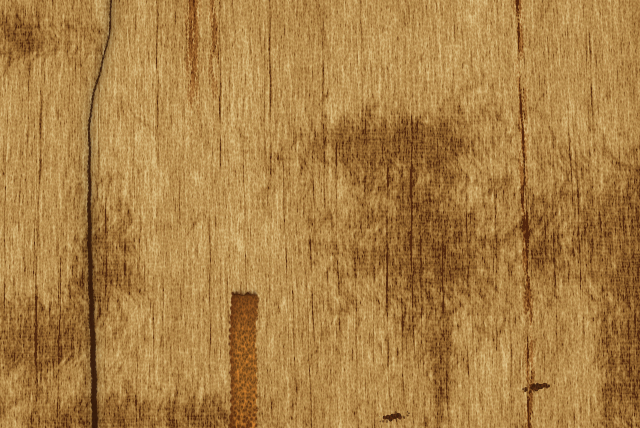
A Shadertoy shader for this texture:

```glsl
#define BASE_TONE 4.1
#define GRAIN 1.75
#define STAIN_DEPTH 2.3
#define SAW_MARKS 0.9
#define PORE_DEPTH 1.3
#define CRACK_COUNT 60
#define CRACK_DEPTH 3.0
#define RUST_DEPTH 1.9
#define LEAN 0.03
#define DEEP_BROWN vec3(0.20, 0.09, 0.03)
#define RAW_ORANGE vec3(0.66, 0.41, 0.15)

// Wood tones from dark to pale
const vec3 WOOD[7] = vec3[7](
    vec3(0.32, 0.16, 0.06), vec3(0.48, 0.31, 0.13), vec3(0.59, 0.41, 0.19),
    vec3(0.68, 0.51, 0.27), vec3(0.75, 0.59, 0.34), vec3(0.82, 0.69, 0.45),
    vec3(0.88, 0.77, 0.54));

// Stain ellipses: centre, radii
const vec4 STAINS[9] = vec4[9](
    vec4(0.95, 0.44, 0.22, 0.24), vec4(1.44, 0.46, 0.24, 0.20),
    vec4(0.04, 0.20, 0.26, 0.12), vec4(0.24, 0.43, 0.08, 0.15),
    vec4(1.50, 0.12, 0.10, 0.20), vec4(1.03, 0.12, 0.03, 0.18),
    vec4(0.90, 0.67, 0.22, 0.06), vec4(0.06, 0.91, 0.14, 0.07),
    vec4(0.30, 0.02, 0.34, 0.06));

vec2 hash2(vec2 p) {
    vec3 a = fract(p.xyx * vec3(0.1031, 0.1030, 0.0973));
    a += dot(a, a.yzx + 33.33);
    return fract((a.xx + a.yz) * a.zy);
}

// Distance to the nearest scattered cell point
float cell(vec2 p) {
    vec2 id = floor(p), f = fract(p);
    float d = 2.0;
    for (int y = -1; y <= 1; y++)
        for (int x = -1; x <= 1; x++) {
            vec2 o = vec2(x, y);
            vec2 r = o + hash2(id + o + 71.0) - f;
            d = min(d, dot(r, r));
        }
    return sqrt(d);
}

float ramp(float edge, float soft, float x) {
    return smoothstep(edge - soft, edge + soft, x);
}

// Thin, broken split with tapered ends
float crack(vec2 p, float x, float lo, float hi, float width, float seed) {
    x += 0.002 * sin(p.y * 8.0 + seed) + 0.0009 * sin(p.y * 37.0 + seed * 2.0);
    float taper = smoothstep(lo, lo + 0.12, p.y) * (1.0 - smoothstep(hi - 0.12, hi, p.y));
    float broken = 0.7 + 0.3 * sin(p.y * 29.0 + seed * 5.0 + 2.0 * sin(p.y * 17.0 + seed));
    float line = 1.0 - smoothstep(0.0, width * broken + 0.8 / iResolution.y, abs(p.x - x));
    return taper * broken * line;
}

// Small torn hollow
float chip(vec2 p, vec2 centre, float rough) {
    vec2 d = (p - centre) / vec2(0.030, 0.009);
    d.y -= 0.6 * d.x;
    return 1.0 - ramp(0.9, 0.25, length(d) + 1.2 * (rough - 0.4));
}

vec3 woodColour(float tone) {
    tone = clamp(tone, 0.0, 5.999);
    int i = int(tone);
    return mix(WOOD[i], WOOD[i + 1], fract(tone));
}

void mainImage(out vec4 fragColor, in vec2 fragCoord) {
    vec2 p = fragCoord / iResolution.y;
    vec2 q = p;
    q.x += (p.y - 0.5) * LEAN * (p.x - 0.3) + 0.003 * sin(p.y * 5.0 + p.x * 7.0);

    // Fibres, pores, hairlines and broad bands
    float speck = cell(q * vec2(240.0, 130.0));
    float streak = cell(q * vec2(120.0, 7.0));
    float fibre = 0.9 * streak + cell(q * vec2(200.0, 24.0) + 9.0) + 1.1 * speck - 1.38;
    float pore = 1.0 - smoothstep(0.06, 0.22, cell(q * vec2(120.0, 32.0) + 40.0));
    float hairline = 1.0 - smoothstep(0.04, 0.13, cell(q * vec2(50.0, 5.0) + 23.0));
    float tone = BASE_TONE + GRAIN * fibre - PORE_DEPTH * max(pore, 1.2 * hairline);
    tone += 0.18 * sin(q.x * 23.0 + 1.0) + 0.14 * sin(q.x * 57.0 + sin(q.y * 3.0));
    tone += 0.22 * sin(p.x * 5.0 + 3.0 * sin(p.y * 2.3)) * sin(p.y * 6.0 + 2.0 * p.x);

    // Mottled stains with crosswise saw marks
    vec2 w = q + 0.02 * sin(q.yx * vec2(19.0, 23.0)) + 0.008 * sin(q.yx * 61.0);
    float mottle = 0.35 * cell(w * vec2(9.0, 5.0)) + 0.35 * cell(w * vec2(31.0, 17.0))
                 + 0.45 * cell(w * vec2(90.0, 38.0));
    float blot = 0.0;
    for (int i = 0; i < 9; i++) {
        vec2 d = (p - STAINS[i].xy) / STAINS[i].zw;
        blot += 0.9 * exp(-dot(d, d));
    }
    float stain = smoothstep(0.1, 1.05, blot + 1.5 * (mottle - 0.5));
    float saw = cell(q * vec2(8.0, 165.0) + 0.3 * sin(q.x * 31.0)) - 0.45;
    tone += SAW_MARKS * saw * (0.2 + stain) - STAIN_DEPTH * stain;
    vec2 edge = (p - vec2(0.75, 0.5)) / vec2(0.75, 0.5);
    tone -= 0.3 * dot(edge * edge, edge * edge);

    // Rusty streaks and the long brown seam
    float dash = cell(q * vec2(110.0, 13.0) + 5.0);
    float rustZone = smoothstep(0.60, 0.90, p.y)
        * (exp(-pow((q.x - 0.455) / 0.018, 2.0)) + 0.7 * exp(-pow((q.x - 0.505) / 0.014, 2.0)));
    float seam = exp(-pow((q.x - 1.225 - 0.003 * sin(p.y * 9.0)) / 0.011, 2.0));
    float rust = ramp(0.58, 0.25, rustZone + 0.75 * seam + 1.4 * (0.42 - dash) + 0.5 * (0.45 - speck));
    rust *= min(1.0, 1.2 * (rustZone + seam));
    tone -= RUST_DEPTH * rust;

    // Scattered fine splits
    float split = 0.0;
    for (int i = 0; i < CRACK_COUNT; i++) {
        vec2 a = hash2(vec2(i, 3.0)), b = hash2(vec2(i, 17.0));
        float x = 1.5 * (fract(float(i) * 0.618) + 0.03 * a.x);
        float reach = 0.10 + 0.25 * b.x;
        split = max(split, (0.45 + 0.55 * b.y)
            * crack(q, x, a.y - reach, a.y + reach, 0.0004 + 0.0014 * b.y * b.y, float(i)));
    }
    split = max(split, crack(q, 0.09, 0.02, 0.85, 0.003, 2.0));
    split = max(split, crack(q, 0.37, 0.55, 1.2, 0.002, 5.0));
    split = max(split, crack(q, 0.635, 0.52, 1.2, 0.0025, 8.0));
    split = max(split, 0.8 * crack(q, 1.225, -0.2, 1.2, 0.002, 4.0));
    tone -= CRACK_DEPTH * split;
    vec3 colour = woodColour(tone);
    colour = mix(colour, colour * vec3(1.0, 0.82, 0.66), 0.5 * rust);

    // Main deep split
    float bend = 0.209 + 0.05 * smoothstep(0.70, 0.97, p.y) + 0.012 * (1.0 - smoothstep(0.0, 0.5, p.y));
    float away = abs(p.x - bend - 0.001 * sin(p.y * 70.0) - 0.003 * (speck - 0.45));
    float gap = mix(0.0065, 0.0018, smoothstep(0.1, 0.9, p.y));
    colour *= 1.0 - 0.25 * exp(-away / 0.012);
    colour = mix(DEEP_BROWN, colour, 0.1 + 0.9 * ramp(gap, 0.002, away));

    // Gouge with crumbly orange floor
    float crumb = cell(p * vec2(110.0, 90.0));
    vec2 g = p - vec2(0.569 + 0.002 * sin(p.y * 23.0) + 0.01 * (p.y - 0.15), 0.0);
    vec2 box = abs(g) - vec2(0.031, 0.315);
    float rim = max(box.x, box.y) + 0.008 * (crumb - 0.45);
    float floorTone = 0.72 + 0.4 * crumb + 0.5 * (speck - 0.45);
    float shade = smoothstep(-0.045, -0.010, g.x) * (1.0 - 0.4 * smoothstep(0.18, 0.31, p.y));
    shade *= 1.0 - 0.6 * ramp(0.55, 0.2, 1.0 - crumb - 5.0 * p.y);
    vec3 hollow = mix(DEEP_BROWN * 1.7, RAW_ORANGE * floorTone, shade);
    colour = mix(hollow, colour, ramp(0.0, 0.003, rim));
    float lip = exp(-abs(g.y - 0.313 + 0.006 * (crumb - 0.45)) / 0.004);
    colour = mix(colour, DEEP_BROWN, 0.8 * lip * (1.0 - ramp(0.029, 0.004, abs(g.x))));

    // Torn chips
    float torn = max(chip(p, vec2(1.255, 0.095), crumb), chip(p, vec2(0.92, 0.026), crumb));
    colour = mix(colour, DEEP_BROWN * (0.8 + speck), 0.9 * torn);

    fragColor = vec4(colour, 1.0);
}
```
